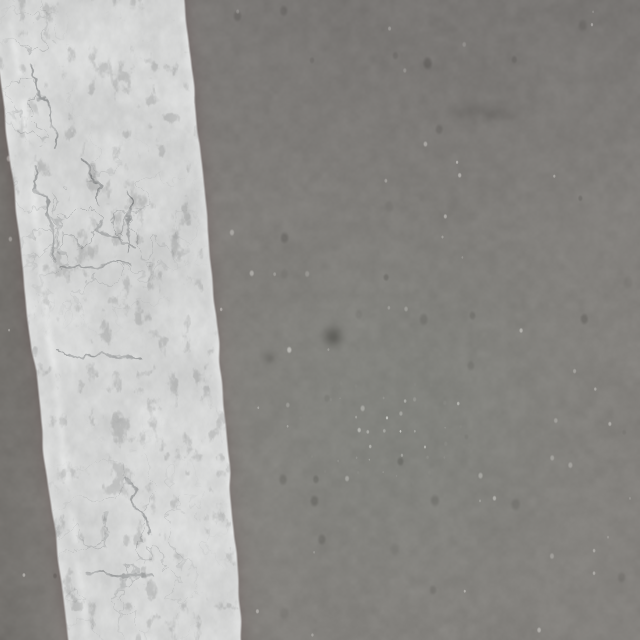
Write a WebGL 1 fragment shader that draws this texture.

```glsl
precision highp float;
// Worn, cracked white road stripe on speckled grey asphalt.
uniform vec2 u_resolution;

float hash(vec2 p) {
  vec3 q = fract(p.xyx * 0.1031);
  q += dot(q, q.yzx + 33.33);
  return fract((q.x + q.y) * q.z);
}

float noise(vec2 p) {
  vec2 i = floor(p), f = fract(p);
  f = f * f * (3.0 - 2.0 * f);
  return mix(mix(hash(i), hash(i + vec2(1, 0)), f.x),
             mix(hash(i + vec2(0, 1)), hash(i + vec2(1, 1)), f.x), f.y);
}

float fbm(vec2 p) {
  float sum = 0.0, amp = 0.5;
  for (int i = 0; i < 4; i++) {
    sum += amp * noise(p);
    p = p * 2.03 + 17.1;
    amp *= 0.5;
  }
  return sum / 0.9375;
}

float blob(vec2 p, vec2 center, vec2 radius) {
  vec2 d = (p - center) / radius;
  return exp(-dot(d, d));
}

// Soft dark line between two points
float crack(vec2 p, vec2 a, vec2 b) {
  vec2 d = b - a;
  float t = clamp(dot(p - a, d) / dot(d, d), 0.0, 1.0);
  float gap = length(p - a - d * t);
  return (1.0 - smoothstep(0.0006, 0.0030, gap)) * (0.4 + 0.6 * noise(p * 90.0));
}

// One randomly placed fleck per occupied grid cell
float flecks(vec2 p, float cells, float density, float seed) {
  vec2 g = p * cells, id = floor(g);
  float pick = hash(id + seed);
  vec2 center = 0.25 + 0.5 * vec2(hash(id + seed + 7.3), hash(id + seed + 19.7));
  vec2 d = (fract(g) - center) * vec2(1.0, 0.75);
  float size = mix(0.07, 0.17, hash(id + seed + 41.0));
  return step(pick, density) * (1.0 - smoothstep(size * 0.3, size, length(d)))
       * mix(0.35, 1.0, hash(id + seed + 3.1));
}

float leftEdge(float y) {
  return 0.104 - 0.12 * y + 0.006 * (noise(vec2(y * 24.0, 2.0)) - 0.5);
}

float rightEdge(float y) {
  return 0.378 - 0.089 * y + 0.02 * y * (1.0 - y)
       + 0.004 * (noise(vec2(y * 30.0, 8.0)) - 0.5);
}

vec3 asphalt(vec2 p) {
  vec3 col = mix(vec3(0.515, 0.505, 0.49), vec3(0.478, 0.468, 0.458),
                 smoothstep(0.45, 1.05, p.y));
  col = mix(col, vec3(0.455, 0.445, 0.43), 1.0 - smoothstep(0.0, 0.14, p.x));
  col += vec3(-0.004, 0.008, 0.004) * blob(p, vec2(0.62, 0.35), vec2(0.25));
  col += 0.030 * (fbm(p * 9.0) - 0.5) + 0.045 * (fbm(p * 65.0) - 0.5);
  // Stains
  col -= 0.14 * blob(p, vec2(0.521, 0.474), vec2(0.014, 0.015));
  col -= 0.06 * blob(p, vec2(0.421, 0.440), vec2(0.009));
  col -= 0.06 * blob(p, vec2(0.755, 0.824), vec2(0.045, 0.014)) * (0.4 + noise(p * 60.0));
  col -= 0.07 * flecks(p, 17.0, 0.16, 5.0);
  // Pale grit
  col += 0.20 * flecks(p, 34.0, 0.06, 23.0);
  float cluster = blob(p, vec2(0.60, 0.325), vec2(0.075, 0.05));
  col += 0.34 * flecks(p, 44.0, 0.38, 61.0) * cluster;
  return col;
}

// Hairline cracks drawn through noise-bent coordinates
float cracks(vec2 p) {
  vec2 bend = vec2(fbm(p * 38.0), fbm(p * 38.0 + 50.0)) - 0.5;
  vec2 q = p + 0.030 * bend;
  float c = crack(q, vec2(0.045, 0.90), vec2(0.090, 0.77));
  c = max(c, crack(q, vec2(0.050, 0.75), vec2(0.085, 0.60)));
  c = max(c, crack(q, vec2(0.130, 0.75), vec2(0.160, 0.68)));
  c = max(c, crack(q, vec2(0.205, 0.70), vec2(0.205, 0.61)));
  c = max(c, crack(q, vec2(0.150, 0.65), vec2(0.215, 0.61)));
  c = max(c, crack(q, vec2(0.090, 0.585), vec2(0.205, 0.59)));
  c = max(c, crack(q, vec2(0.090, 0.45), vec2(0.225, 0.435)));
  c = max(c, crack(q, vec2(0.195, 0.25), vec2(0.240, 0.17)));
  c = max(c, crack(q, vec2(0.140, 0.105), vec2(0.240, 0.10)));
  float vein = 1.0 - smoothstep(0.0, 0.022, abs(fbm(q * vec2(24.0, 20.0)) - 0.5));
  float zone = blob(p, vec2(0.05, 0.87), vec2(0.04, 0.13))
             + blob(p, vec2(0.15, 0.64), vec2(0.11, 0.10))
             + 0.8 * blob(p, vec2(0.20, 0.14), vec2(0.10, 0.13));
  return max(c, vein * min(zone, 1.0) * 0.55);
}

vec3 paint(vec2 p, float inset, float rightInset) {
  float wear = fbm(p * vec2(17.0, 12.0) + 4.0);
  vec3 col = vec3(0.832, 0.836, 0.834) + 0.10 * (wear - 0.5);
  col += 0.055 * (fbm(p * vec2(95.0, 70.0)) - 0.5);
  // Raised rim and ridge along the left side
  float ridge = blob(vec2(inset, 0.0), vec2(0.030, 0.0), vec2(0.007));
  col += 0.045 * ridge * smoothstep(0.25, 0.6, noise(p * 22.0));
  col += 0.025 * (1.0 - smoothstep(0.0, 0.022, inset));
  col += 0.030 * (1.0 - smoothstep(0.0, 0.014, rightInset));
  float scuff = smoothstep(0.60, 0.78, fbm(p * vec2(55.0, 38.0) + 30.0));
  col -= 0.09 * scuff;
  return col - vec3(0.24, 0.235, 0.23) * cracks(p);
}

void main() {
  vec2 p = gl_FragCoord.xy / u_resolution;
  float inset = p.x - leftEdge(p.y);
  float rightInset = rightEdge(p.y) - p.x;
  float inside = min(inset, rightInset);
  vec3 ground = asphalt(p);
  // Dim, slightly red fringe beside the paint
  ground -= vec3(0.025, 0.045, 0.040) * exp(-max(-inside, 0.0) / 0.010);
  float cover = smoothstep(-0.002, 0.0025, inside);
  gl_FragColor = vec4(mix(ground, paint(p, inset, rightInset), cover), 1.0);
}
```
